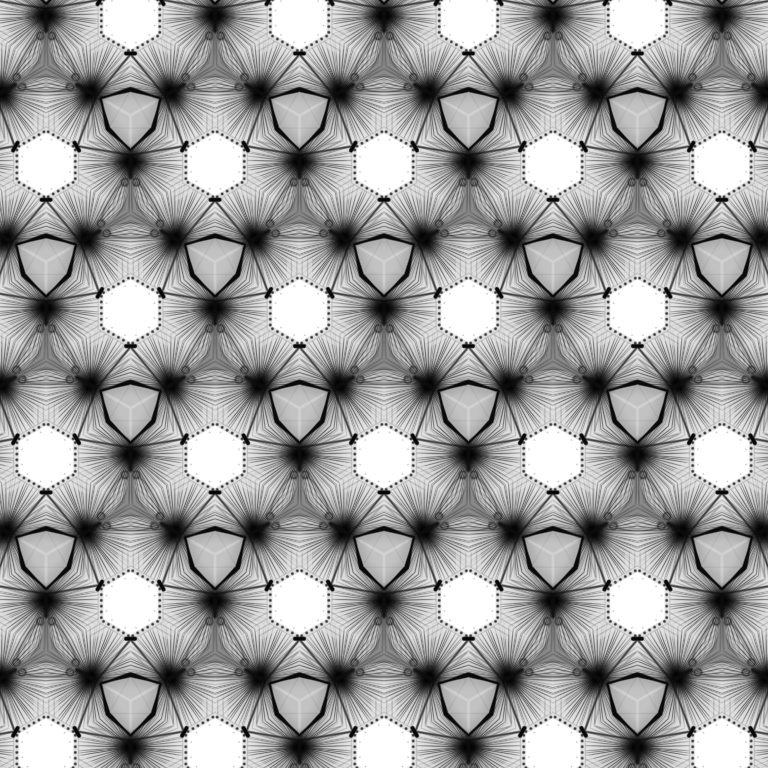
Write a Shadertoy shader that draws this pattern.

```glsl
float hash(float n) {
    n = fract(n * 0.1031 + 0.37);
    n *= n + 33.33;
    return fract(n * (n + n));
}

float segment(vec2 p, vec2 a, vec2 b) {
    vec2 ab = b - a;
    return length(p - a - ab * clamp(dot(p - a, ab) / dot(ab, ab), 0.0, 1.0));
}

// Coverage of a shape from its distance, softened over one pixel
float cover(float d, float px) {
    return 1.0 - smoothstep(-px, px, d);
}

// Folds the plane into one mirror triangle: hexagon at the origin,
// shield at (0.5, 0.289), trefoil at (0.5, -0.289)
vec2 kaleidoscope(vec2 p) {
    vec2 period = vec2(1.0, sqrt(3.0));
    vec2 a = mod(p + period * 0.5, period) - period * 0.5;
    vec2 b = mod(p, period) - period * 0.5;
    vec2 q = dot(a, a) < dot(b, b) ? a : b;
    float sector = floor(atan(q.y, q.x) / 1.0471976 + 0.5);
    float turn = sector * 1.0471976;
    float c = cos(turn), s = sin(turn);
    q = vec2(c * q.x + s * q.y, c * q.y - s * q.x);
    if (mod(sector, 2.0) > 0.5) q.y = -q.y;
    return q;
}

// Fine rays spreading from the dark star between shield and trefoil
float starRays(vec2 m, float px) {
    float r = length(m);
    float ray = 0.0;
    for (int i = 0; i < 2; i++) {
        float count = 7.0 + 4.0 * float(i);
        float t = atan(m.y, -m.x) * count + 0.3;
        float gap = abs(fract(t) - 0.5) * r / count;
        float strength = 0.15 + 0.4 * hash(floor(t) + 29.0 * float(i));
        ray = max(ray, strength * cover(gap - 0.003, px * 0.8));
    }
    return ray * (1.0 - smoothstep(0.2, 0.42, r));
}

float trefoil(float shade, vec2 q, float px) {
    vec2 d = q - vec2(0.5, -0.289);
    vec2 t = vec2(dot(d, vec2(-0.866, 0.5)), dot(d, vec2(0.5, 0.866)));
    shade = mix(shade, shade * 0.78, 1.0 - smoothstep(0.12, 0.18, t.x));
    shade = mix(shade, 0.54, cover(t.x - 0.065, 0.015));

    // Pale lobes with a mottled inner leaf
    float lobe = (length((t - vec2(0.105, 0.0)) / vec2(0.045, 0.135)) - 1.0) * 0.045;
    shade = mix(shade, 0.73, cover(lobe, px));
    float fleck = sin(t.x * 210.0) * cos(t.y * 95.0);
    shade += 0.09 * fleck * cover(lobe + 0.012, px);
    shade *= 1.0 - 0.3 * cover(abs(lobe) - 0.004, px);

    // Small rings at the lobe tips
    float ring = length(t - vec2(0.12, 0.142)) - 0.021;
    shade = mix(shade, 0.5, 0.7 * cover(ring, px));
    return mix(shade, 0.26, 0.75 * cover(abs(ring) - 0.005, px));
}

float shield(float shade, vec2 q, float px) {
    vec2 s = vec2(0.289 - q.y, 0.5 - q.x);
    vec2 tip = vec2(0.205, 0.0), shoulder = vec2(0.0775, 0.134);
    float side = dot(s - tip, vec2(0.724, 0.689));
    shade *= 1.0 - 0.2 * exp(-max(side, 0.0) / 0.035);
    float fill = 0.76 - 0.09 * smoothstep(-0.09, 0.0, side);
    fill += 0.06 * cover(s.y - 0.008, px) - 0.05 * cover(abs(s.x - 0.075) - 0.003, px);
    shade = mix(shade, fill, cover(side, px));
    float width = mix(0.007, 0.014, smoothstep(0.04, 0.13, s.y));
    return mix(shade, 0.04, cover(segment(s, tip, shoulder) - width, px));
}

float hexagon(float shade, vec2 q, float px) {
    // Pale pleats running outward to the trefoil
    float along = dot(q, vec2(0.866, -0.5)), across = dot(q, vec2(0.5, 0.866));
    float pleat = abs(mod(across, 0.032) - 0.016) - 0.003;
    float reach = cover(across - 0.075, px) * cover(along - 0.3, 0.03);
    shade = mix(shade, 0.87, 0.6 * reach);
    shade -= 0.17 * reach * cover(pleat, px);

    // Rim, beaded edge and white centre with sparse specks
    shade = mix(shade, 0.88, cover(q.x - 0.19, px));
    shade = mix(shade, 0.66, 0.6 * cover(abs(q.x - 0.192) - 0.003, px));
    shade = mix(shade, 1.0, cover(q.x - 0.161, px));
    float bead = length(vec2(q.x - 0.173, mod(q.y, 0.034) - 0.017)) - 0.008;
    shade = mix(shade, 0.15, 0.9 * cover(bead, px));
    float speck = length(vec2(q.x - 0.142, abs(q.y) - 0.045)) - 0.004;
    shade = mix(shade, 0.75, cover(speck, px));

    // Black clasp facing the shield
    vec2 k = vec2(dot(q, vec2(0.866, 0.5)), dot(q, vec2(-0.5, 0.866)));
    float clasp = segment(k, vec2(0.21, -0.026), vec2(0.21, 0.026)) - 0.012;
    return mix(shade, 0.03, cover(clasp, px));
}

void mainImage(out vec4 fragColor, in vec2 fragCoord) {
    float px = 1.0 / (0.22 * iResolution.y);
    vec2 q = kaleidoscope((fragCoord / iResolution.y - vec2(0.5, 0.405)) / 0.22);
    vec2 m = q - vec2(0.5, 0.015);
    float r = length(m);

    float shade = 0.93 - 0.28 * exp(-r * r / 0.045);
    shade = trefoil(shade, q, px);
    shade *= 1.0 - starRays(m, px);
    shade = shield(shade, q, px);

    // Roof lines from clasp to star
    float roof = segment(q, vec2(0.185, 0.107), vec2(0.5, 0.055));
    shade = mix(shade, 0.17, 0.85 * cover(roof - 0.006, px));
    float eave = segment(q, vec2(0.26, 0.135), vec2(0.47, 0.085));
    shade = mix(shade, 0.5, 0.6 * cover(eave - 0.004, px));

    // Dark star core with a stem toward the trefoil
    float core = length(m * vec2(0.75, 1.0));
    shade *= smoothstep(0.005, 0.12, core);
    float stem = segment(q, vec2(0.5, 0.03), vec2(0.5, -0.075)) - 0.014;
    shade = mix(shade, 0.05, 0.9 * cover(stem, 0.012));

    shade = hexagon(shade, q, px);
    fragColor = vec4(vec3(clamp(shade, 0.0, 1.0)), 1.0);
}
```
